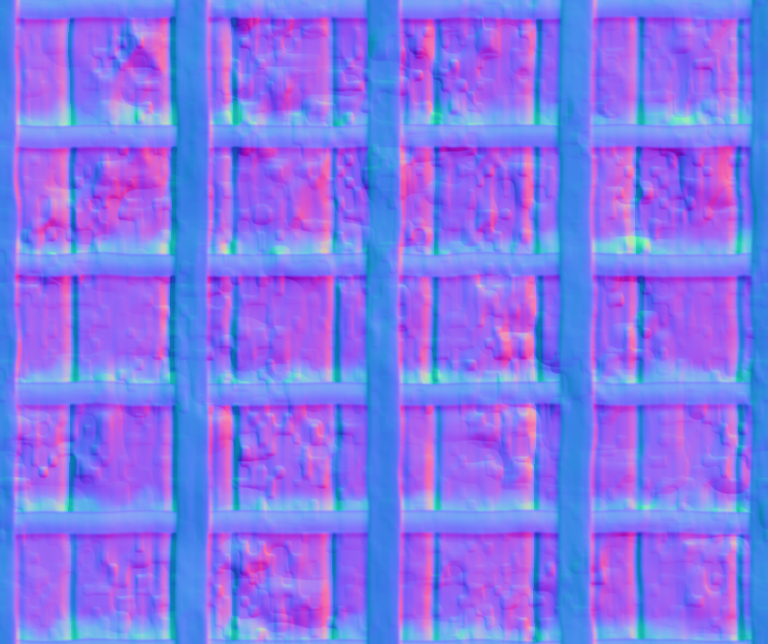
Write a Shadertoy shader that draws this texture map.

```glsl
// Tiling normal map of worn wall boards framed by four posts and five rails.

const vec2 FRAME = vec2(4.0, 5.0);     // posts across, rails up
const float RAIL_OFFSET = 0.055;       // rail height below the cell border
const float FIRST_BOARD = 1.208;       // in post spacings
const float BOARD_WIDTH = 0.526;
const int BOARD_COUNT = 8;

float hash(vec2 p, float seed) {
    vec3 q = fract(vec3(p.xyx) * 0.1031 + seed * 0.173);
    q += dot(q, q.yzx + 33.33);
    return fract((q.x + q.y) * q.z);
}

// Value noise that wraps after a whole number of cells.
float tileNoise(vec2 uv, vec2 cells, float seed) {
    vec2 p = uv * cells, i = floor(p), f = p - i;
    f = f * f * f * (f * (f * 6.0 - 15.0) + 10.0);
    vec2 a = mod(i, cells), b = mod(i + 1.0, cells);
    return mix(mix(hash(a, seed), hash(vec2(b.x, a.y), seed), f.x),
               mix(hash(vec2(a.x, b.y), seed), hash(b, seed), f.x), f.y);
}

float wrapped(float x, float period) {
    return x - period * round(x / period);
}

float bump(float d, float width) {
    return exp(-d * d / (width * width));
}

float band(float d, float halfWidth, float soft) {
    return 1.0 - smoothstep(halfWidth - soft, halfWidth + soft, abs(d));
}

// Chipped surface with finer vertical grain.
float relief(vec2 uv) {
    float h = 0.0;
    vec2 cells = vec2(22.0, 15.0);
    for (int i = 0; i < 3; i++) {
        float n = tileNoise(uv, cells, float(i) + 1.0);
        h += (n + 0.7 * abs(n - 0.5)) / cells.x;
        cells *= 2.0;
    }
    return h + 0.8 * tileNoise(uv, vec2(110.0, 18.0), 7.0) / 110.0;
}

vec2 reliefSlope(vec2 uv) {
    vec2 e = vec2(0.0015, 0.0);
    return vec2(relief(uv - e.xy) - relief(uv + e.xy),
                relief(uv - e.yx) - relief(uv + e.yx)) / (2.0 * e.x);
}

// Tilted boards: warm right edge, deep groove beside it, bright worn foot.
vec2 panelSlope(vec2 uv, float x, float height, float row) {
    float board = mod(x - FIRST_BOARD, FRAME.x) / BOARD_WIDTH;
    vec2 id = vec2(floor(board), row);
    vec2 slope = vec2(0.22 + 0.24 * (fract(board) - 0.45), -0.23);
    slope += 0.14 * (vec2(hash(id, 11.0), hash(id, 12.0)) - 0.5);

    for (int i = 0; i < BOARD_COUNT; i++) {
        float k = float(i);
        float shift = 0.024 * (hash(vec2(k, row), 13.0) - 0.5);
        float d = wrapped(x - FIRST_BOARD - BOARD_WIDTH * k + shift, FRAME.x);
        float strength = 0.75 + 0.4 * hash(vec2(k, row), 14.0);
        slope.x += strength * (0.40 * bump(d + 0.03, 0.024)
                             - 0.95 * bump(d - 0.016, 0.020));
        slope.y += 0.20 * bump(d, 0.035);
    }

    float ragged = 0.12 * (tileNoise(uv, vec2(36.0, 20.0), 15.0) - 0.5);
    float foot = 1.0 - smoothstep(0.09, 0.29, height + ragged);
    slope += foot * vec2(-0.28, 0.68);
    slope.y -= 0.34 * bump(height - 0.90, 0.035);
    return slope;
}

vec2 railSlope(vec2 uv, float d) {
    float tint = tileNoise(uv, vec2(12.0, 5.0), 21.0) - 0.5;
    vec2 slope = vec2(-0.04 + 0.22 * tint, mix(-0.12, 0.27, smoothstep(-0.07, 0.05, d)));
    slope.y -= 0.30 * bump(d - 0.085, 0.014);
    return slope;
}

vec2 postSlope(vec2 uv, float d) {
    float streak = tileNoise(uv, vec2(96.0, 4.0), 31.0) - 0.5;
    float stain = tileNoise(uv, vec2(16.0, 10.0), 32.0) - 0.5;
    float lit = smoothstep(0.015, 0.085, d);
    return vec2(-0.50 + 0.28 * lit + 0.16 * streak + 0.16 * stain,
                0.05 - 0.08 * lit + 0.14 * stain);
}

void mainImage(out vec4 fragColor, in vec2 fragCoord) {
    vec2 uv = fragCoord / iResolution.xy;
    vec2 bend = vec2(tileNoise(uv, vec2(8.0, 15.0), 41.0),
                     tileNoise(uv, vec2(16.0, 10.0), 42.0)) - 0.5;
    vec2 cell = (uv + 0.005 * bend) * FRAME;

    float postD = wrapped(cell.x, 1.0);
    float height = fract(cell.y + RAIL_OFFSET);
    float railD = wrapped(height, 1.0);
    float row = mod(floor(cell.y + RAIL_OFFSET), FRAME.y);

    // Layers from back to front
    float rail = band(railD, 0.085, 0.018);
    float post = band(postD, 0.085, 0.012);
    vec2 slope = mix(panelSlope(uv, cell.x, height, row), railSlope(uv, railD), rail);
    slope = mix(slope, postSlope(uv, postD), post);

    // Post edges
    float edgeWear = tileNoise(uv, vec2(4.0, 20.0), 51.0);
    slope.x += (0.25 + 0.5 * edgeWear) * bump(postD - 0.088, 0.015);
    slope.x -= 0.35 * bump(postD - 0.118, 0.018) * (1.0 - rail);
    slope.x -= 0.38 * bump(postD + 0.088, 0.018);

    // Patchy wear, weaker on the frame
    float wear = mix(0.45, 1.3, smoothstep(0.3, 0.75, tileNoise(uv, vec2(12.0, 10.0), 61.0)));
    slope += 0.20 * wear * mix(1.0, 0.4, max(rail, post)) * reliefSlope(uv);

    slope /= max(1.0, length(slope) / 0.9);
    vec3 normal = vec3(slope, sqrt(1.0 - dot(slope, slope)));
    fragColor = vec4((0.5 + 0.5 * normal) * vec3(1.0, 1.0, 0.98), 1.0);
}
```
